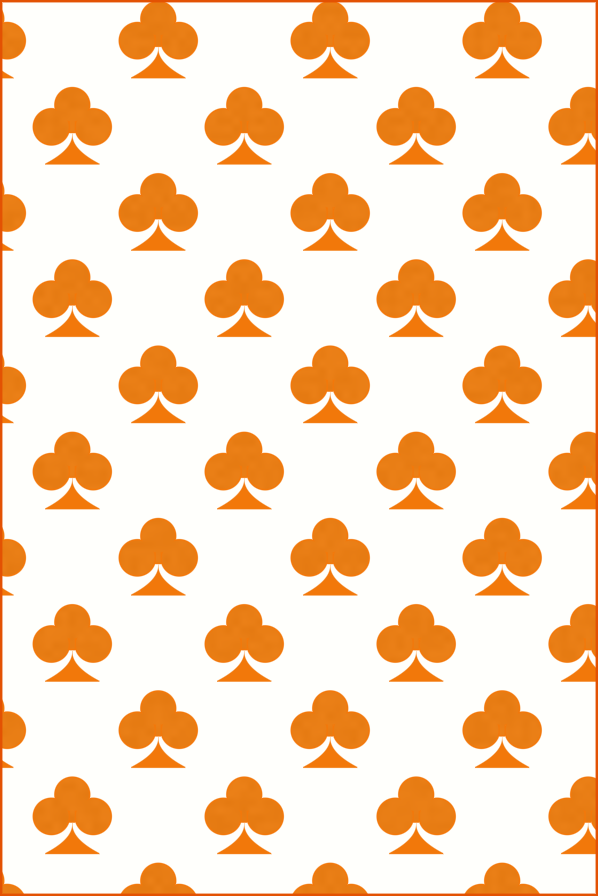
Reproduce this pattern procedurally as a WebGL 1 fragment shader.

```glsl
precision highp float;
// Orange club motifs in a half-drop lattice on white, inside a thin border.

uniform vec2 u_resolution;

// Lengths in canvas heights
const vec2 PERIOD = vec2(0.1919, 0.1924);
const vec2 ANCHOR = vec2(0.0807, 0.8828);  // top lobe centre of one club
const float CLUB_SIZE = 0.0443;            // half width of a club
const float BORDER_WIDTH = 0.0027;
const float SOFTNESS = 0.0009;             // smallest edge blur

// Lengths in club half widths
const float TOP_RADIUS = 0.456;
const float SIDE_RADIUS = 0.474;
const vec2 SIDE_CENTRE = vec2(0.526, -0.55);
const float STEM_TOP = -0.73;
const float STEM_BASE = -1.50;
const float FOOT_HALF = 0.68;
const float STEM_FLARE = 2.1;
const float RIM_WIDTH = 0.04;

const vec3 PAPER = vec3(1.0, 1.0, 0.99);
const vec3 LEAF = vec3(0.91, 0.49, 0.08);
const vec3 STEM = vec3(0.95, 0.47, 0.04);
const vec3 BORDER = vec3(0.89, 0.32, 0.01);
const float MOTTLE = 0.025;                // tone variation inside the leaves
const float MOTTLE_SCALE = 5.0;

float hash(vec2 p) {
  return fract(sin(dot(p, vec2(127.1, 311.7))) * 43758.5453);
}

float noise(vec2 p) {
  vec2 i = floor(p);
  vec2 f = fract(p);
  f = f * f * (3.0 - 2.0 * f);
  return mix(mix(hash(i), hash(i + vec2(1.0, 0.0)), f.x),
             mix(hash(i + vec2(0.0, 1.0)), hash(i + vec2(1.0)), f.x), f.y);
}

// Three lobes and a small block closing the gap between them
float leafDistance(vec2 p) {
  p.x = abs(p.x);
  float top = length(p) - TOP_RADIUS;
  float side = length(p - SIDE_CENTRE) - SIDE_RADIUS;
  float core = max(p.x - 0.1, abs(p.y + 0.45) - 0.26);
  return min(min(top, side), core);
}

// Concave flare from a point to a flat foot
float stemDistance(vec2 p) {
  float height = STEM_TOP - STEM_BASE;
  float t = clamp((STEM_TOP - p.y) / height, 0.0, 1.0);
  float reach = FOOT_HALF * 1.07;
  float halfWidth = reach * pow(t, STEM_FLARE);
  float slope = reach * STEM_FLARE * pow(t, STEM_FLARE - 1.0) / height;
  float flank = (abs(p.x) - halfWidth) / sqrt(1.0 + slope * slope);
  float ends = max(STEM_BASE - p.y, p.y - STEM_TOP);
  return max(max(flank, abs(p.x) - FOOT_HALF), ends);
}

float coverage(float d, float blur) {
  return 1.0 - smoothstep(-blur, blur, d);
}

void main() {
  vec2 p = gl_FragCoord.xy / u_resolution.y;
  float blur = max(0.75 / u_resolution.y, SOFTNESS);
  float clubBlur = blur / CLUB_SIZE;
  vec3 color = PAPER;

  // Two interleaved grids, the second shifted by half a period
  for (int i = 0; i < 2; i++) {
    vec2 cell = (p - ANCHOR) / PERIOD + 0.5 * float(i);
    vec2 id = floor(cell + 0.5);
    vec2 q = (cell - id) * PERIOD / CLUB_SIZE;

    float leaf = leafDistance(q);
    float grain = noise(q * MOTTLE_SCALE + id * 17.0 + float(i) * 7.0) - 0.5;
    vec3 leafColor = LEAF + MOTTLE * grain;
    leafColor = mix(leafColor, STEM, smoothstep(-1.5, -0.5, leaf / RIM_WIDTH));

    color = mix(color, STEM, coverage(stemDistance(q), clubBlur));
    color = mix(color, leafColor, coverage(leaf, clubBlur));
  }

  // Border along the canvas edges
  vec2 toEdge = min(p, u_resolution / u_resolution.y - p);
  float edge = min(toEdge.x, toEdge.y) - BORDER_WIDTH;
  color = mix(color, BORDER, coverage(edge, blur));

  gl_FragColor = vec4(color, 1.0);
}
```
